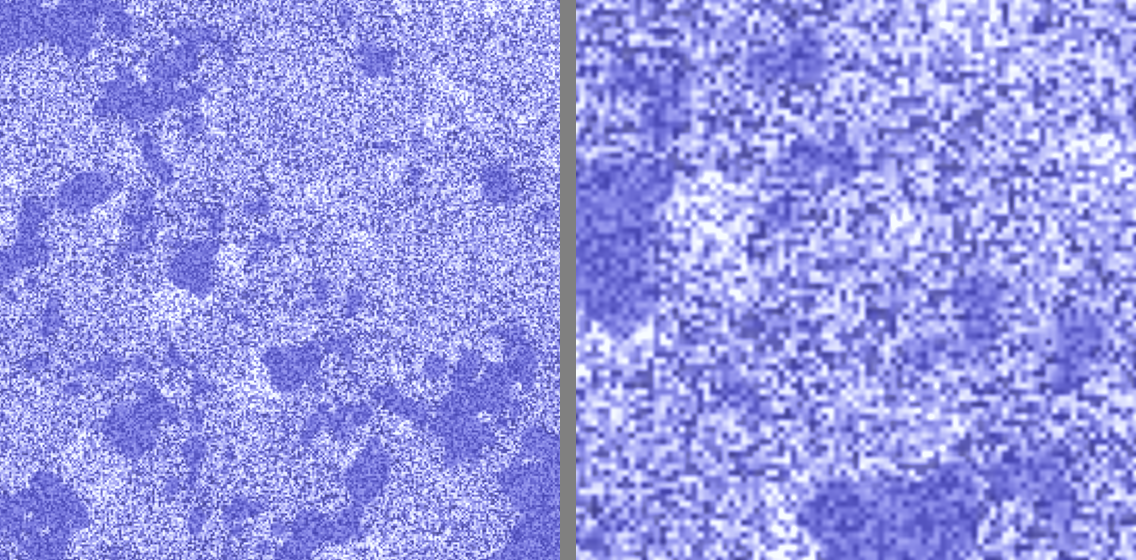
Left, the full canvas; right, a detail of the centre.
A WebGL 2 fragment shader for this texture:

```glsl
#version 300 es
precision highp float;
// Speckled periwinkle surface: fine bright and dark grain over ragged blue
// blotches. The blotches are layered cellular noise with signed soft cells;
// the grain is a smoothed lattice of random values, calmer inside blotches.

uniform vec2 u_resolution;
out vec4 fragColor;

// Three random values in 0..1 for an integer cell
vec3 cellRandom(vec2 cell, uint seed) {
    uvec3 v = uvec3(ivec3(ivec2(cell), int(seed))) * 1664525u + 10139u;
    v += v.yzx * v.zxy;
    v ^= v >> 16u;
    v += v.yzx * v.zxy;
    v ^= v >> 15u;
    return vec3(v & 0xffffu) / 65535.0;
}

// Cellular noise: each cell holds one soft disc of random sign and strength
float softCells(vec2 p, uint seed) {
    vec2 base = floor(p);
    float sum = 0.0;
    for (int y = -1; y <= 1; y++) {
        for (int x = -1; x <= 1; x++) {
            vec2 cell = base + vec2(x, y);
            vec3 rnd = cellRandom(cell, seed);
            vec2 toCentre = cell + rnd.xy - p;
            float falloff = max(0.0, 1.0 - dot(toCentre, toCentre));
            sum += (2.0 * rnd.z - 1.0) * falloff * falloff;
        }
    }
    return sum;
}

// Octaves of soft cells, for ragged outlines at several sizes
float blotchField(vec2 uv) {
    float sum = 0.0, strength = 1.0, scale = 7.0;
    for (uint octave = 0u; octave < 4u; octave++) {
        sum += strength * softCells(uv * scale + 3.7, 11u + octave);
        strength *= 0.76;
        scale *= 2.03;
    }
    return sum;
}

// Smoothly interpolated random lattice
float grainNoise(vec2 p, uint seed) {
    vec2 cell = floor(p);
    vec2 blend = smoothstep(0.0, 1.0, p - cell);
    float low = mix(cellRandom(cell, seed).x,
                    cellRandom(cell + vec2(1, 0), seed).x, blend.x);
    float high = mix(cellRandom(cell + vec2(0, 1), seed).x,
                     cellRandom(cell + vec2(1, 1), seed).x, blend.x);
    return mix(low, high, blend.y);
}

void main() {
    vec2 uv = gl_FragCoord.xy / u_resolution;

    // Blotches gather towards the lower left
    float field = blotchField(uv) + 0.35 * (0.5 - uv.y) + 0.15 * (0.5 - uv.x);
    float blotch = smoothstep(0.35, 0.8, field);

    // Pale flecks between the blotches
    float pale = smoothstep(0.25, 1.1, softCells(uv * 22.0, 31u)
                                     + 0.6 * softCells(uv * 47.0, 32u));

    // Fine grain
    float grain = grainNoise(uv * 270.0, 51u) - 0.5;
    float tone = mix(0.605 - 0.03 * field + 0.13 * pale, 0.45, blotch)
               + grain * mix(0.72, 0.36, blotch);
    tone = clamp(tone, 0.27, 0.97);

    // Deep blue through lavender to near white; dark specks turn greyer
    float blue = 1.0 - 0.74 * pow(1.0 - tone, 2.7);
    float grey = (1.0 - smoothstep(0.42, 0.56, tone)) * (1.0 - blotch);
    blue -= 0.13 * grey * grainNoise(uv * 190.0, 52u);
    fragColor = vec4(tone, tone - 0.012 + 0.03 * tone, blue, 1.0);
}
```
